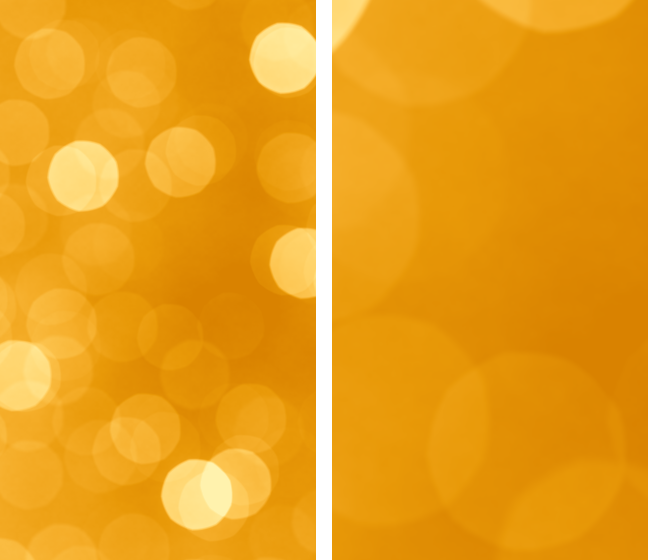
Left: the whole. Right: its middle third, enlarged.
This background is drawn by a WebGL 2 fragment shader. Its source:

```glsl
#version 300 es
precision highp float;

uniform vec2 u_resolution;
out vec4 outColor;

// Lengths are fractions of the canvas width
const float DISC_RADIUS = 0.111;
const float BRIGHT_BLUR = 0.0055;
const float FAINT_BLUR_MIN = 0.004;
const float FAINT_BLUR_MAX = 0.010;
const float BLADE_COUNT = 9.0;
const float BLADE_FLATNESS = 0.35;
const float FAINT_CELL = 0.2;
const float BRIGHT_CELL = 0.34;
const float FAINT_MIN = 0.04;
const float FAINT_MAX = 0.56;
const float BRIGHT_MIN = 0.55;
const float BRIGHT_GAIN = 2.9;
const float BRIGHT_CUTOFF = 0.22;
const float GHOST_SHARE = 0.28;
const float BASE_TONE = 1.13;
const float GRAIN = 0.16;
const vec2 SHADE_CENTRE = vec2(0.66, 0.68);

// Tones from deep amber to pale cream
const vec3 TONES[7] = vec3[7](
  vec3(0.85, 0.51, 0.00), vec3(0.91, 0.60, 0.03), vec3(0.96, 0.68, 0.16),
  vec3(0.99, 0.77, 0.31), vec3(1.00, 0.83, 0.42), vec3(1.00, 0.90, 0.57),
  vec3(1.00, 0.95, 0.68));

float hash(vec2 p) {
  return fract(sin(dot(p, vec2(127.1, 311.7))) * 43758.5453);
}

vec2 hash2(vec2 p) {
  return vec2(hash(p), hash(p + 19.7));
}

float noise(vec2 p) {
  vec2 i = floor(p), f = fract(p);
  f = f * f * (3.0 - 2.0 * f);
  return mix(mix(hash(i), hash(i + vec2(1, 0)), f.x),
             mix(hash(i + vec2(0, 1)), hash(i + vec2(1, 1)), f.x), f.y);
}

float fbm(vec2 p) {
  return 0.6 * noise(p) + 0.28 * noise(p * 2.1 + 5.3) + 0.12 * noise(p * 4.3 + 9.1);
}

// Signed distance to an aperture: a circle flattened towards a polygon
float aperture(vec2 q, float radius) {
  float sector = 6.2831853 / BLADE_COUNT;
  float angle = mod(atan(q.y, q.x + 1e-6) + 0.3, sector) - 0.5 * sector;
  float polygon = cos(angle) / cos(0.28 * sector);
  return length(q) * mix(1.0, polygon, BLADE_FLATNESS) - radius;
}

// Nearly flat disc with a slightly lighter rim
float disc(vec2 q, float radius, float blur) {
  float d = aperture(q, radius);
  float body = 1.0 - smoothstep(-blur, blur, d);
  float rim = smoothstep(-0.03, -0.004, d);
  return body * (0.96 + 0.06 * rim + 0.5 * q.y);
}

// Many overlapping faint discs, stronger on the left
float faintDiscs(vec2 p) {
  float sum = 0.0;
  vec2 home = floor(p / FAINT_CELL);
  for (int y = -1; y <= 1; y++) {
    for (int x = -1; x <= 1; x++) {
      vec2 cell = home + vec2(x, y);
      vec2 centre = (cell + hash2(cell + 3.1)) * FAINT_CELL;
      float strength = mix(FAINT_MIN, FAINT_MAX, pow(hash(cell + 41.3), 1.5));
      strength *= mix(1.25, 0.7, clamp(centre.x, 0.0, 1.0));
      float radius = DISC_RADIUS * mix(0.94, 1.04, hash(cell + 7.9));
      float blur = mix(FAINT_BLUR_MIN, FAINT_BLUR_MAX, hash(cell + 53.9));
      sum += strength * disc(p - centre, radius, blur);
    }
  }
  return sum;
}

// Sparse bright discs, each with a halo and a shifted ghost
float brightDiscs(vec2 p) {
  float sum = 0.0;
  vec2 home = floor(p / BRIGHT_CELL);
  for (int y = -1; y <= 1; y++) {
    for (int x = -1; x <= 1; x++) {
      vec2 cell = home + vec2(x, y);
      // Lattice ranks spread the strengths evenly over the cells
      float rank = fract(dot(cell, vec2(0.7549, 0.5698)) + 0.2);
      float level = (rank - BRIGHT_CUTOFF) / (1.0 - BRIGHT_CUTOFF);
      if (level <= 0.0) continue;
      float strength = BRIGHT_MIN + BRIGHT_GAIN * pow(level, 2.5);
      vec2 q = p - (cell + 0.1 + 0.8 * hash2(cell + 11.3)) * BRIGHT_CELL;
      vec2 shift = (hash2(cell + 27.7) - 0.5) * 0.14;
      float halo = exp(-max(aperture(q, DISC_RADIUS), 0.0) / 0.018);
      sum += strength * (disc(q, DISC_RADIUS, BRIGHT_BLUR) + 0.07 * halo);
      sum += GHOST_SHARE * min(strength, 2.0) * disc(q - shift, DISC_RADIUS, FAINT_BLUR_MIN);
    }
  }
  return sum;
}

vec3 toneColor(float tone) {
  float t = clamp(tone, 0.0, 5.999);
  int i = int(t);
  return mix(TONES[i], TONES[i + 1], t - float(i));
}

void main() {
  vec2 p = gl_FragCoord.xy / u_resolution.x;

  // Cloudy backdrop, lighter on the left, with a dark hollow
  vec2 fromShade = (p - SHADE_CENTRE) / vec2(0.3, 0.45);
  float tone = BASE_TONE + 0.7 * (0.5 - p.x) + 1.5 * (fbm(p * 2.6 + 2.0) - 0.5);
  tone -= 0.7 * exp(-dot(fromShade, fromShade));

  // Lights, soft mottling and a weak grain
  tone += faintDiscs(p) + brightDiscs(p);
  tone += 0.14 * (fbm(p * vec2(18.0, 26.0)) - 0.5);
  tone += GRAIN * (fbm(p * 75.0) - 0.5);

  outColor = vec4(toneColor(tone), 1.0);
}
```
